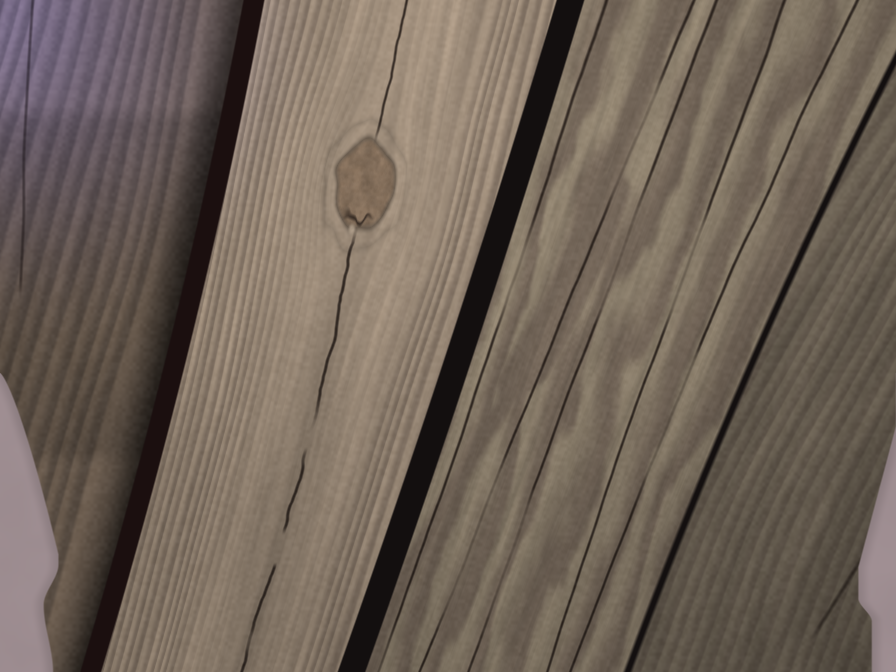
Give the GLSL for this texture, as a WebGL 2 fragment shader.

```glsl
#version 300 es
precision highp float;
// Weathered deck boards with dark gaps, a knot, cracks and two pale rounded objects at the sides.
uniform vec2 u_resolution;
out vec4 outColor;

const vec3 TAN_WOOD = vec3(0.60, 0.535, 0.465);
const vec3 GREY_WOOD = vec3(0.555, 0.505, 0.43);
const vec3 DARK_GRAIN = vec3(0.385, 0.335, 0.295);
const vec3 BROWN_WOOD = vec3(0.435, 0.375, 0.32);
const vec3 CRACK = vec3(0.13, 0.10, 0.085);
const vec3 GAP = vec3(0.075, 0.06, 0.06);
const vec3 PALE = vec3(0.62, 0.555, 0.57);

float hash(vec2 p) {
  return fract(sin(dot(p, vec2(127.1, 311.7))) * 43758.5);
}

float noise(vec2 p) {
  vec2 i = floor(p), f = fract(p);
  f = f * f * (3.0 - 2.0 * f);
  return mix(mix(hash(i), hash(i + vec2(1, 0)), f.x),
             mix(hash(i + vec2(0, 1)), hash(i + vec2(1, 1)), f.x), f.y);
}

float fbm(vec2 p) {
  float sum = 0.0, amp = 0.5;
  for (int i = 0; i < 4; i++) {
    sum += amp * noise(p);
    p = p * 2.03 + 7.1;
    amp *= 0.5;
  }
  return sum;
}

// Slightly bowed line x(y): foot, lean, bow
float seam(float y, vec3 s) {
  return s.x + s.y * y + s.z * y * (1.0 - y);
}

// Growth rings: slow darkening, then a quicker return to light
float rings(float phase) {
  float f = fract(phase);
  return smoothstep(0.1, 0.7, f) * (1.0 - smoothstep(0.78, 1.0, f));
}

// Soft-edged line at distance d
float stroke(float d, float halfWidth, float soft) {
  return 1.0 - smoothstep(halfWidth - soft, halfWidth + soft, abs(d));
}

float span(float y, float low, float high) {
  return smoothstep(low, low + 0.04, y) * (1.0 - smoothstep(high - 0.04, high, y));
}

vec3 leftBoard(vec2 p, float d) {
  float u = d * (1.0 + 0.15 * p.y) + 0.02 * noise(vec2(d * 9.0, p.y * 3.0));
  float g = rings(u * 32.0 + 1.5 * noise(vec2(u * 14.0, p.y * 0.7)));
  vec3 c = mix(BROWN_WOOD * 1.08, DARK_GRAIN * 0.85, g * 0.65);
  c *= 0.82 + 0.36 * fbm(vec2(d * 25.0, p.y * 3.0));
  c *= 1.0 - 0.15 * span(p.y, 0.3, 0.85);
  float line = p.x - 0.017 - 0.03 * p.y * p.y - 0.006 * noise(vec2(p.y * 9.0, 2.0));
  c = mix(c, CRACK, 0.6 * stroke(line, 0.002, 0.002) * span(p.y, 0.55, 1.1));
  return c * mix(0.4, 1.0, smoothstep(0.0, 0.075, -d));
}

vec3 knotBoard(vec2 p, float u, float px) {
  vec2 q = (p - vec2(0.542, 0.722)) / vec2(0.047, 0.073);
  q.x -= 0.16 * q.y;
  float r = length(q) + 0.22 * (noise(q * 2.5 + 4.0) - 0.5);
  // Grain flows around the knot
  float d = u - 0.51 - 0.05 * (1.0 - p.y);
  float w = d * (1.0 - 0.85 / (dot(q, q) + 0.4));
  w += 0.014 * (noise(vec2(u * 5.0, p.y * 5.0)) - 0.5);
  float freq = w < 0.0 ? 34.0 : 25.0;
  float g = rings(w * freq + 1.6 * noise(vec2(w * 12.0, p.y * 0.8)));
  float strength = mix(0.12, 0.58, smoothstep(0.12, 0.32, abs(w)));
  vec3 c = mix(TAN_WOOD * 1.04, DARK_GRAIN * 1.08, g * strength);
  c *= 0.88 + 0.24 * fbm(vec2(w * 30.0, p.y * 4.0));
  c *= 1.0 - 0.12 * stroke(d, 0.08, 0.1) * (1.0 - smoothstep(0.3, 0.7, p.y));
  // Knot body, rim and torn lower edge
  c = mix(c, vec3(0.50, 0.42, 0.345) * (0.82 + 0.36 * fbm(q * 4.0)), 1.0 - smoothstep(0.8, 1.0, r));
  c *= 1.0 - 0.35 * stroke(r - 0.92, 0.04, 0.1) - 0.15 * stroke(r - 1.3, 0.03, 0.12);
  float torn = q.y + 0.62 - 0.4 * abs(q.x + 0.1) + 0.25 * noise(q * 5.0);
  c = mix(c, CRACK, 0.75 * stroke(torn, 0.05, 0.06) * stroke(q.x + 0.1, 0.4, 0.2));
  c = mix(c, vec3(0.72, 0.65, 0.57), 0.7 * stroke(length(q - vec2(-0.25, -0.86)), 0.09, 0.06));
  // Split above and below the knot
  float jag = 0.012 * (fbm(vec2(p.y * 18.0, 3.0)) - 0.5);
  float upper = p.x - mix(0.562, 0.607, (p.y - 0.8) / 0.2) + jag;
  float lower = p.x - 0.356 - 0.34 * p.y + 0.12 * p.y * p.y + jag;
  float broken = mix(smoothstep(0.35, 0.6, noise(vec2(p.y * 22.0, 8.0))), 1.0, smoothstep(0.35, 0.42, p.y));
  c = mix(c, CRACK, 0.85 * stroke(upper, 0.0018, px) * span(p.y, 0.78, 1.1));
  return mix(c, CRACK, 0.85 * broken * stroke(lower, 0.0022, px) * span(p.y, -0.1, 0.665));
}

vec3 bandedBoard(vec2 p, float u, float px) {
  float wave = fbm(vec2(u * 4.0, p.y * 5.0 + u * 3.0));
  float g = rings(u * 6.5 + 1.5 * wave + 0.3 * p.y);
  // Broad dark sweep that bulges in the upper middle
  float path = u - mix(0.07, 0.30, smoothstep(0.05, 0.65, p.y)) - 0.06 * (wave - 0.5);
  g = max(g, stroke(path, 0.035 + 0.045 * span(p.y, 0.4, 0.75), 0.02));
  vec3 c = mix(GREY_WOOD, DARK_GRAIN * 1.06, g * 0.75);
  c *= 0.87 + 0.26 * fbm(vec2(u * 45.0, p.y * 4.0));
  // Long splits along the board
  for (int i = 0; i < 5; i++) {
    float k = float(i);
    float at = 0.1 + 0.177 * k + 0.035 * sin(k * 2.4) + 0.1 * (p.y - 0.5) * sin(k * 1.6);
    float d = u - at - 0.018 * (fbm(vec2(p.y * 7.0, k * 9.0)) - 0.5);
    float gate = smoothstep(0.2, 0.42, noise(vec2(p.y * 5.0, k * 5.0 + 1.0)));
    c = mix(c, CRACK, (0.25 + 0.6 * gate) * stroke(d * 0.42, 0.0019, px));
  }
  return c * mix(0.8, 1.0, smoothstep(0.0, 0.06, u));
}

vec3 rightBoard(vec2 p, float d) {
  float u = d - 0.13 * p.y * p.y + 0.025 * noise(vec2(d * 7.0, p.y * 4.0));
  float g = rings(u * 42.0 + 1.5 * noise(vec2(u * 12.0, p.y)));
  vec3 c = mix(vec3(0.46, 0.42, 0.36), DARK_GRAIN * 0.9, g * 0.5);
  c *= 0.82 + 0.36 * fbm(vec2(u * 30.0, p.y * 6.0));
  float split = p.x - 1.215 - 0.62 * (p.y - 0.06);
  return mix(c, CRACK, 0.6 * stroke(split, 0.003, 0.003) * span(p.y, 0.04, 0.19));
}

void main() {
  vec2 p = gl_FragCoord.xy / u_resolution.y;
  p.x += 0.5 * (4.0 / 3.0 - u_resolution.x / u_resolution.y);
  float px = 1.2 / u_resolution.y;
  float a = seam(p.y, vec3(0.135, 0.243, 0.055));
  float b = seam(p.y, vec3(0.523, 0.326, 0.028));
  float e = seam(p.y, vec3(0.934, 0.444, -0.076));

  // Boards from left to right
  vec3 c = leftBoard(p, p.x - a);
  if (p.x > a) c = knotBoard(p, (p.x - a) / (b - a), px);
  if (p.x > b) c = bandedBoard(p, (p.x - b) / (e - b), px);
  if (p.x > e) c = rightBoard(p, p.x - e);

  // Light, cool upper corner and fine speckle
  c *= 0.88 + 0.16 * smoothstep(0.0, 0.8, p.y);
  c *= 1.0 - 0.12 * smoothstep(0.8, 1.4, p.x);
  float cool = 1.0 - smoothstep(0.0, 0.55, length((p - vec2(0.0, 1.0)) * vec2(1.1, 1.0)));
  c = mix(c, c * vec3(0.95, 0.98, 1.4) + vec3(0.02, 0.02, 0.04), cool);
  c += 0.035 * (noise(p * 190.0) - 0.5);

  // Gaps
  c = mix(c, GAP + vec3(0.03, 0.0, 0.0), stroke(p.x - a, 0.0155, px));
  c = mix(c, GAP, stroke(p.x - b, 0.0205, px));
  c = mix(c, GAP, stroke(p.x - e, 0.0055, 2.0 * px));

  // Pale rounded objects
  float leftEdge = 0.087 * pow(clamp((0.445 - p.y) / 0.27, 0.0, 1.0), 0.75)
    - 0.022 * (1.0 - smoothstep(0.1, 0.16, p.y)) + 0.014 * (1.0 - smoothstep(0.0, 0.1, p.y));
  float rightEdge = 0.056 * clamp((0.366 - p.y) / 0.21, 0.0, 1.0)
    - 0.02 * (1.0 - smoothstep(0.075, 0.11, p.y));
  float inside = max(leftEdge - p.x, rightEdge - (4.0 / 3.0 - p.x));
  vec3 pale = PALE * (0.9 + 0.1 * smoothstep(0.0, 0.02, inside) + 0.06 * (fbm(p * 12.0) - 0.5));
  c = mix(c, pale, smoothstep(-px, px, inside) * step(p.y, 0.445));
  outColor = vec4(clamp(c, 0.0, 1.0), 1.0);
}
```
